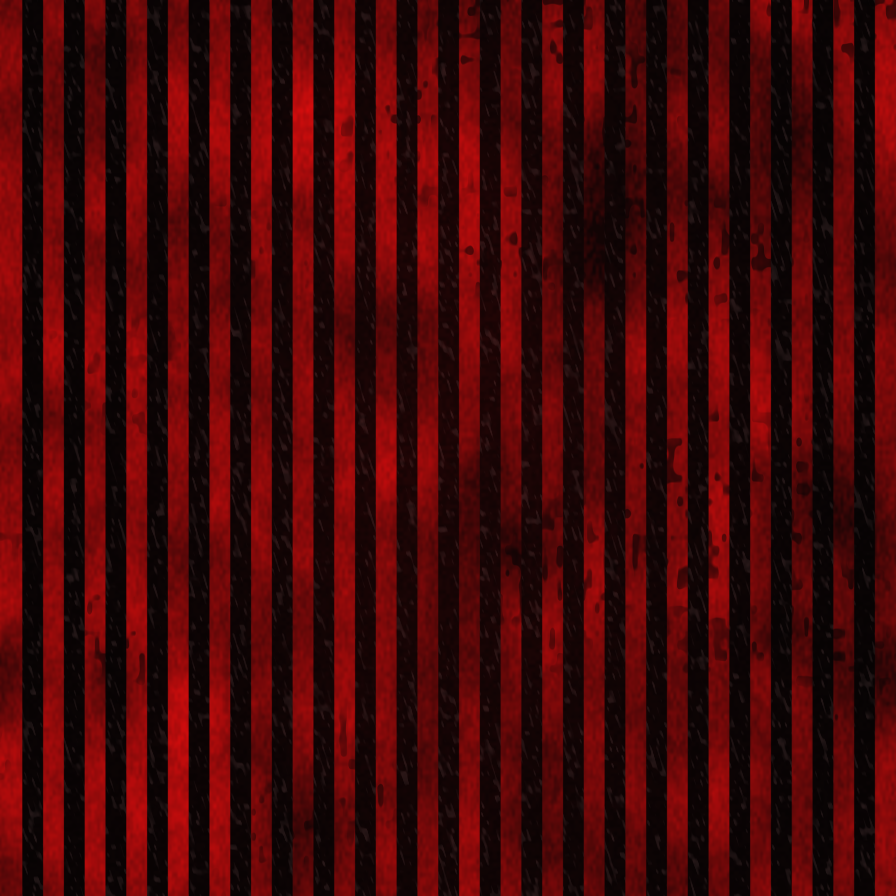
Write a Shadertoy shader that draws this pattern.

```glsl
// Twenty-one black vertical stripes over worn red cloth, both equally wide.
// Layered value noise makes the clouds, stains, scuffs and fibres; a few
// wide soft spots set where the cloth is faded or darkened.

float hash(vec2 p) {
    vec3 q = fract(vec3(p.xyx) * 0.1031);
    q += dot(q, q.yzx + 33.33);
    return fract((q.x + q.y) * q.z);
}

float noise(vec2 p) {
    vec2 i = floor(p), f = fract(p);
    f = f * f * (3.0 - 2.0 * f);
    return mix(mix(hash(i), hash(i + vec2(1, 0)), f.x),
               mix(hash(i + vec2(0, 1)), hash(i + vec2(1, 1)), f.x), f.y);
}

float fbm(vec2 p) {
    float sum = 0.0, amp = 0.5;
    for (int i = 0; i < 5; i++) {
        sum += amp * noise(p);
        p = mat2(1.6, 1.2, -1.2, 1.6) * p + 7.3;
        amp *= 0.5;
    }
    return sum / 0.97;
}

// Soft round spot, 1 at its centre
float spot(vec2 p, vec2 centre, vec2 radius) {
    vec2 d = (p - centre) / radius;
    return exp(-dot(d, d));
}

// Brightness of the red cloth
float clothLevel(vec2 uv) {
    float level = 0.46 + 0.62 * (fbm(uv * vec2(9.0, 8.0) + 3.0) - 0.5);
    level += 0.22 * (noise(uv * vec2(15.0, 13.0) + 21.0) - 0.5);

    // Faded areas
    level += 0.20 * spot(uv, vec2(0.37, 0.42), vec2(0.09, 0.22));
    level += 0.17 * spot(uv, vec2(0.50, 0.76), vec2(0.10, 0.16));
    level += 0.14 * spot(uv, vec2(0.28, 0.88), vec2(0.16, 0.16));
    level += 0.13 * spot(uv, vec2(0.12, 0.20), vec2(0.12, 0.13));
    level += 0.12 * spot(uv, vec2(0.78, 0.60), vec2(0.09, 0.12));

    // Darkened areas
    level -= 0.28 * spot(uv, vec2(0.86, 0.78), vec2(0.07, 0.12));
    level -= 0.22 * spot(uv, vec2(0.70, 0.78), vec2(0.08, 0.14));
    level -= 0.24 * spot(uv, vec2(0.52, 0.37), vec2(0.08, 0.08));
    level -= 0.20 * spot(uv, vec2(0.61, 0.62), vec2(0.10, 0.06));
    level -= 0.28 * spot(uv, vec2(0.95, 0.42), vec2(0.06, 0.07));
    level -= 0.18 * spot(uv, vec2(0.23, 0.38), vec2(0.05, 0.04));
    level -= 0.09 * spot(uv, vec2(0.62, 0.20), vec2(0.18, 0.30));

    // Fine nap and small dark scuffs
    level += 0.11 * (noise(uv * vec2(300.0, 130.0)) - 0.5);
    level += 0.07 * (noise(uv * 210.0 + 5.0) - 0.5);
    float scuff = smoothstep(0.66, 0.82, noise(uv * vec2(120.0, 75.0) + 40.0));
    scuff *= smoothstep(0.52, 0.70, fbm(uv * 7.0 + 60.0));
    return clamp(level * (1.0 - 0.55 * scuff), 0.07, 0.84);
}

// Black stripe: a red tint towards the middle and pale slanted fibres
vec3 blackStripe(vec2 uv, float level) {
    float middle = spot(uv, vec2(0.52, 0.52), vec2(0.24, 0.50));
    vec3 col = vec3(0.025, 0.013, 0.014) + vec3(0.055, 0.004, 0.004) * middle;
    col.r += 0.045 * level * (0.3 + middle);
    vec2 q = vec2(uv.x + 0.3 * uv.y, uv.y);
    float fibre = smoothstep(0.62, 0.95, noise(q * vec2(290.0, 110.0) + 11.0));
    col += fibre * vec3(0.085, 0.065, 0.065);
    return col * (0.8 + 0.4 * noise(uv * 230.0));
}

void mainImage(out vec4 fragColor, in vec2 fragCoord) {
    vec2 uv = fragCoord / iResolution.xy;

    // Distance to the nearest black stripe centre
    float period = 0.04642;
    float nearest = clamp(round((uv.x - 0.0365) / period), 0.0, 20.0);
    float dist = abs(uv.x - 0.0365 - nearest * period) - 0.25 * period;
    float soft = max(0.0009, 0.7 / iResolution.x);
    float stripe = 1.0 - smoothstep(-soft, soft, dist);

    float level = clothLevel(uv);
    vec3 red = vec3(level, 0.012 + 0.045 * level, 0.014 + 0.045 * level);
    fragColor = vec4(mix(red, blackStripe(uv, level), stripe), 1.0);
}
```
